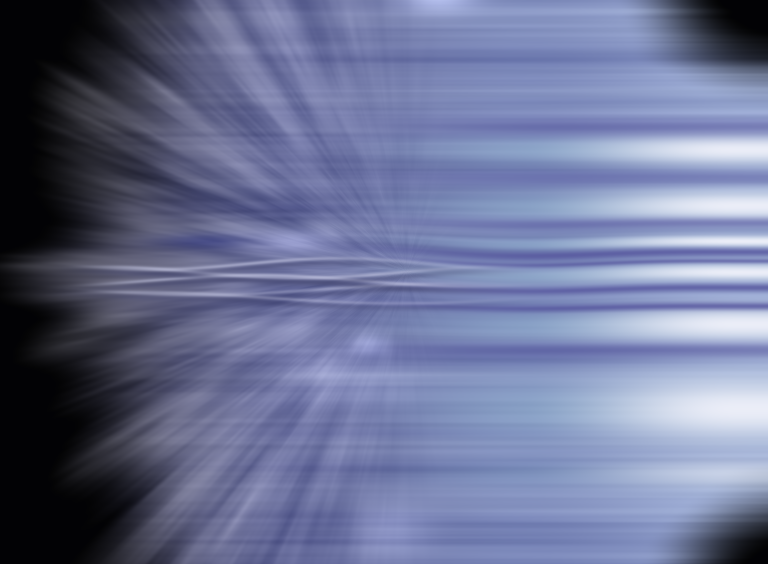
Write a WebGL 1 fragment shader that draws this background.

```glsl
precision highp float;
uniform vec2 u_resolution;

float hash(vec2 p) {
  return fract(sin(dot(p, vec2(127.1, 311.7))) * 43758.5453);
}

float noise(vec2 p) {
  vec2 i = floor(p), f = fract(p);
  f = f * f * (3.0 - 2.0 * f);
  return mix(mix(hash(i), hash(i + vec2(1.0, 0.0)), f.x),
             mix(hash(i + vec2(0.0, 1.0)), hash(i + vec2(1.0, 1.0)), f.x), f.y);
}

float layered(vec2 p) {
  float sum = 0.0, weight = 0.5;
  for (int i = 0; i < 4; i++) {
    sum += weight * noise(p);
    p = p * vec2(1.3, 2.1) + 17.3;
    weight *= 0.55;
  }
  return sum;
}

// Soft bump around a centre
float band(float v, float centre, float width) {
  float d = (v - centre) / width;
  return exp(-d * d);
}

float glow(vec2 uv, vec2 centre, vec2 size) {
  vec2 d = (uv - centre) / size;
  return exp(-dot(d, d));
}

void main() {
  vec2 uv = gl_FragCoord.xy / u_resolution;
  float x = uv.x;
  float core = band(uv.y, 0.52, 0.09);
  float leftSide = 1.0 - smoothstep(0.25, 0.62, x);
  float rightSide = smoothstep(0.5, 1.0, x);
  float y = uv.y + 0.012 * core * sin(x * 10.0 + 0.6) * (1.0 - rightSide);

  // Horizontal streaks, and wisps fanning out to the left
  float streaks = layered(vec2(x * 1.6, y * 30.0)) - 0.45;
  float fine = noise(vec2(x * 3.0, y * 130.0)) - 0.5;
  vec2 ray = (uv - vec2(0.53, 0.52)) * vec2(1.36, 1.0);
  float angle = atan(ray.y, -ray.x);
  float wisps = layered(vec2(log(length(ray) + 0.04) * 3.0, angle * 9.0)) - 0.45;

  // Base tint from grey-blue to pale blue
  vec3 color = mix(vec3(0.34, 0.34, 0.43), vec3(0.40, 0.42, 0.61), smoothstep(0.12, 0.4, x));
  color = mix(color, vec3(0.46, 0.51, 0.71), smoothstep(0.35, 0.7, x));
  color = mix(color, vec3(0.57, 0.63, 0.80), smoothstep(0.68, 1.0, x));
  color += streaks * vec3(0.25, 0.26, 0.18) * (1.0 - 0.6 * leftSide);
  color += fine * 0.045;
  color += wisps * leftSide * vec3(0.46, 0.45, 0.39);

  // White beams on the right, cyan where they begin
  float beams = band(y, 0.735, 0.026) + band(y, 0.635, 0.025)
              + band(y, 0.572, 0.010) + band(y, 0.517, 0.014)
              + band(y, 0.425, 0.030) + band(y, 0.275, 0.055)
              + 0.6 * band(y, 0.160, 0.025);
  beams = min(beams, 1.0);
  color = mix(color, vec3(0.60, 0.73, 0.83), 0.6 * beams * smoothstep(0.42, 0.75, x));
  color = mix(color, vec3(0.92, 0.93, 0.97), beams * smoothstep(0.68, 0.96, x));

  // Violet shadows between the beams
  float shadows = 0.7 * band(y, 0.775, 0.018) + 0.5 * band(y, 0.685, 0.012)
                + 0.7 * band(y, 0.605, 0.009) + band(y, 0.553, 0.007)
                + 0.8 * band(y, 0.537, 0.004) + band(y, 0.490, 0.007)
                + band(y, 0.457, 0.007) + 0.7 * band(y, 0.380, 0.014);
  color = mix(color, vec3(0.34, 0.34, 0.62), 0.8 * min(shadows, 1.0) * smoothstep(0.38, 0.75, x));

  // Braided bright threads with dark grooves
  float reach = smoothstep(0.02, 0.25, x) * (1.0 - smoothstep(0.46, 0.72, x));
  for (int i = 0; i < 5; i++) {
    float k = float(i);
    float path = 0.472 + 0.015 * k + 0.010 * sin(x * (9.0 + k) + k * 2.1);
    float strength = reach * (0.4 + 0.6 * noise(vec2(x * 6.0, k * 5.0)));
    color = mix(color, vec3(0.25, 0.26, 0.42), 0.55 * strength * band(uv.y, path - 0.008, 0.006));
    color = mix(color, vec3(0.76, 0.77, 0.88), 0.7 * strength * band(uv.y, path, 0.0035));
  }

  // Pale clouds and a blue hollow
  color += 0.20 * glow(uv, vec2(0.38, 0.572), vec2(0.05, 0.018));
  color += 0.17 * glow(uv, vec2(0.48, 0.390), vec2(0.025, 0.020));
  color += 0.10 * glow(uv, vec2(0.45, 0.330), vec2(0.09, 0.05));
  color += 0.13 * glow(uv, vec2(0.12, 0.440), vec2(0.06, 0.022));
  color += 0.10 * glow(uv, vec2(0.51, 0.060), vec2(0.05, 0.05));
  color += 0.25 * glow(uv, vec2(0.57, 1.010), vec2(0.05, 0.03));
  color -= vec3(0.15, 0.14, 0.05) * glow(uv, vec2(0.26, 0.572), vec2(0.06, 0.014));

  // Dark left edge and right corners
  float edge = x - 0.13 * abs(uv.y - 0.52) + 0.12 * wisps + 0.035 * core;
  color *= smoothstep(0.015, 0.22, edge);
  float corners = min(length(uv - vec2(1.01, 1.02)), length(uv - vec2(1.03, -0.02)) + 0.02);
  color *= smoothstep(0.07, 0.22, corners + 0.04 * streaks);
  color = max(color, vec3(0.008, 0.008, 0.02));

  gl_FragColor = vec4(clamp(color, 0.0, 1.0), 1.0);
}
```
